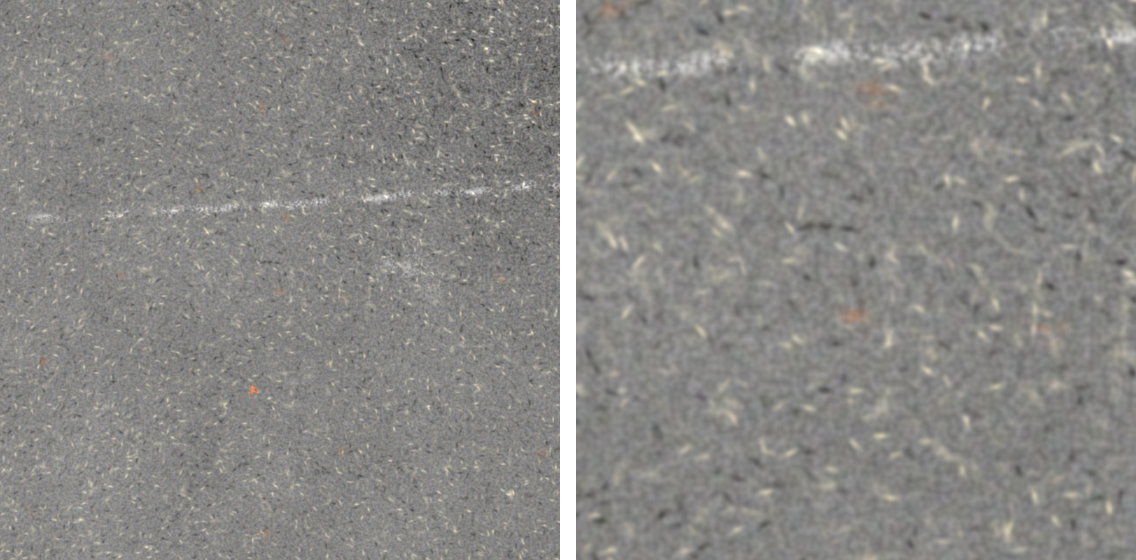
Left, the full canvas; right, a detail of the centre.
Give the GLSL for this texture, as a three.js fragment shader.

```glsl
// Worn grey asphalt: layered gradient noise gives the fine grain, and soft
// tilted flecks in jittered cells give the pale and dark grit. A broken chalky
// line, a scuffed patch, rusty stains and one small leaf lie on top.

#define BASE_TONE 0.512
#define GRAIN_SCALE 150.0
#define GRAIN_CONTRAST 0.085
#define FLECK_SCALE 95.0
#define FLECK_CONTRAST 0.23
#define LINE_WIDTH 0.0065
#define LINE_STRENGTH 0.24
#define SCUFF_STRENGTH 0.13
#define STAIN_CELLS 7.0
#define LEAF_CENTRE vec2(0.452, 0.303)
#define LEAF_RADIUS 0.0105

varying vec2 vUv;

vec2 hash2(vec2 p) {
  vec3 q = fract(vec3(p.xyx) * vec3(0.1031, 0.1030, 0.0973));
  q += dot(q, q.yzx + 33.33);
  return fract((q.xx + q.yz) * q.zy);
}

float cornerSlope(vec2 cell, vec2 offset) {
  float angle = 6.2832 * hash2(cell).x;
  return dot(vec2(cos(angle), sin(angle)), offset);
}

// Gradient noise, about -0.7 to 0.7
float gradientNoise(vec2 p) {
  vec2 i = floor(p), f = fract(p);
  vec2 u = f * f * f * (f * (f * 6.0 - 15.0) + 10.0);
  vec2 e = vec2(1.0, 0.0);
  float low = mix(cornerSlope(i, f), cornerSlope(i + e, f - e), u.x);
  float high = mix(cornerSlope(i + e.yx, f - e.yx), cornerSlope(i + 1.0, f - 1.0), u.x);
  return mix(low, high, u.y);
}

float fractalNoise(vec2 p) {
  float sum = 0.0, weight = 1.0;
  for (int octave = 0; octave < 4; octave++) {
    sum += weight * gradientNoise(p);
    p = p * 2.03 + 17.3;
    weight *= 0.55;
  }
  return sum;
}

vec2 rotate(vec2 p, float angle) {
  float c = cos(angle), s = sin(angle);
  return vec2(c * p.x + s * p.y, c * p.y - s * p.x);
}

// Elongated grit: positive where pale, negative where dark
float flecks(vec2 p, float tilt) {
  float sum = 0.0;
  for (int y = -1; y <= 1; y++) {
    for (int x = -1; x <= 1; x++) {
      vec2 cell = floor(p) + vec2(float(x), float(y));
      vec2 place = hash2(cell + 5.0), kind = hash2(cell + 71.0);
      vec2 q = rotate(p - cell - 0.1 - 0.8 * place, tilt + 2.4 * (kind.x - 0.5));
      float strength = 2.0 * kind.y - 1.0;
      strength *= strength * strength * (strength > 0.0 ? 1.2 : 0.8);
      sum += strength * exp(-dot(q * q, vec2(6.0, 26.0)));
    }
  }
  return sum;
}

// Rare brownish blotches, one at most per large cell
float stains(vec2 uv) {
  vec2 p = uv * STAIN_CELLS, cell = floor(p);
  vec2 place = hash2(cell + 31.0), kind = hash2(cell + 113.0);
  vec2 q = rotate(p - cell - 0.25 - 0.5 * place, 6.2832 * kind.y);
  float blot = exp(-dot(q * q, vec2(160.0, 320.0)));
  return step(0.68, kind.x) * blot * smoothstep(-0.3, 0.4, gradientNoise(uv * 95.0));
}

// Three-lobed leaf mask
float leaf(vec2 uv) {
  vec2 d = uv - LEAF_CENTRE;
  float edge = LEAF_RADIUS * (0.68 + 0.32 * cos(3.0 * atan(d.y, d.x + 0.00001) + 0.9));
  return 1.0 - smoothstep(-0.002, 0.002, length(d) - edge);
}

void main() {
  vec2 uv = vUv;

  // Broad wear: darker and rougher towards the upper right
  float shade = smoothstep(0.35, 1.0, uv.x) * smoothstep(0.25, 0.95, uv.y);
  float tone = BASE_TONE + 0.012 * (1.0 - uv.x) + 0.012 * (1.0 - uv.y) - 0.055 * shade;
  tone += 0.035 * fractalNoise(uv * 5.0 + 3.7);

  // Grain and grit
  float rough = 0.9 + 0.5 * shade;
  float tilt = mix(0.7, -0.8, smoothstep(0.1, 0.6, uv.x));
  float grain = gradientNoise(uv * GRAIN_SCALE) + 0.9 * gradientNoise(uv * GRAIN_SCALE * 1.6 + 41.0);
  float grit = flecks(uv * FLECK_SCALE, tilt) + 0.6 * flecks(uv * FLECK_SCALE * 0.62 + 19.0, tilt);
  tone += rough * (GRAIN_CONTRAST * grain + FLECK_CONTRAST * grit);

  // Broken chalky line, rising slightly to the right
  float lineY = 0.606 + 0.054 * uv.x + 0.012 * uv.x * uv.x + 0.006 * gradientNoise(vec2(uv.x * 25.0, 2.5));
  float across = (uv.y - lineY) / LINE_WIDTH;
  float gaps = smoothstep(-0.2, 0.5, gradientNoise(vec2(uv.x * 23.0, 8.3)) + 0.3 * grain);
  float chalk = LINE_STRENGTH * exp(-across * across) * smoothstep(0.02, 0.1, uv.x) * (0.12 + gaps);

  // Scuffed pale patch, running down to the right
  vec2 s = rotate(uv - vec2(0.715, 0.53), -0.72);
  float streaks = smoothstep(-0.15, 0.5, gradientNoise(s * vec2(32.0, 65.0)) + 0.25 * grain);
  chalk += SCUFF_STRENGTH * exp(-dot(s * s, vec2(150.0, 700.0))) * streaks;
  tone += chalk;

  // Cool gaps, creamy grit, faint colour mottling
  float warmth = 0.006 + 0.07 * max(grit, 0.0) + 0.022 * gradientNoise(uv * 70.0 + 9.0);
  vec3 color = vec3(tone) + warmth * vec3(0.5, 0.15, -0.9);
  color += 0.012 * gradientNoise(uv * 85.0 + 63.0) * vec3(1.0, -0.8, 0.6);

  color += stains(uv) * vec3(0.11, 0.0, -0.07);
  vec3 leafColor = vec3(0.84, 0.53, 0.39) + 0.2 * grain;
  color = mix(color, leafColor, leaf(uv));
  gl_FragColor = vec4(clamp(color, 0.0, 1.0), 1.0);
}
```
